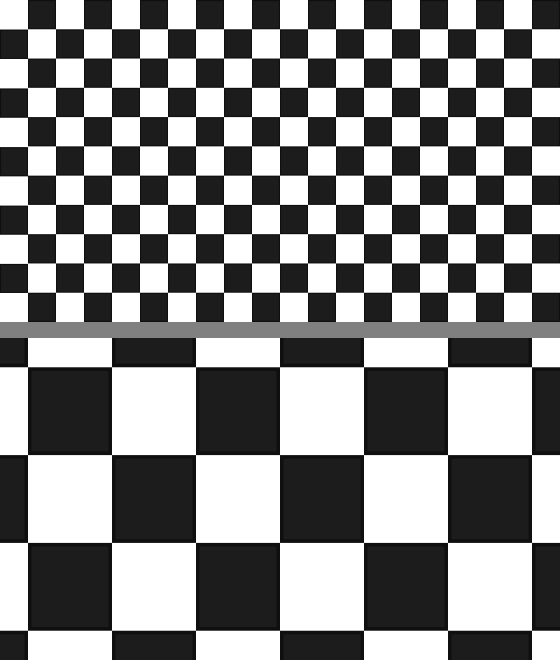
Top: the whole. Bottom: its middle third, enlarged.
This pattern is drawn by a WebGL 2 fragment shader. Its source:

```glsl
#version 300 es
precision highp float;

uniform vec2 u_resolution;
out vec4 fragColor;

const vec2 GRID = vec2(20.0, 11.0);     // squares across and down
const vec3 WHITE = vec3(1.0);
const vec3 CHARCOAL = vec3(0.11);
const vec3 RIM_COLOR = vec3(0.06);
const float RIM_WIDTH = 0.042;          // in squares
const float FIRST_COLUMN_DROP = 0.025;  // in squares, largest at mid height

// Distance to the nearest grid line on each axis, in squares
vec2 lineDistance(vec2 cell) {
    vec2 f = fract(cell);
    return min(f, 1.0 - f);
}

// Alternating +1 / -1 on each axis, ramped over one pixel at the lines
vec2 alternate(vec2 cell, vec2 pixel) {
    vec2 side = 1.0 - 2.0 * mod(floor(cell), 2.0);
    return side * clamp(2.0 * lineDistance(cell) / pixel, 0.0, 1.0);
}

void main() {
    vec2 uv = gl_FragCoord.xy / u_resolution;
    vec2 cell = uv * GRID;
    vec2 pixel = GRID / u_resolution;

    // The first column sits slightly low
    float firstColumn = 1.0 - step(1.0, cell.x);
    cell.y += firstColumn * FIRST_COLUMN_DROP * 4.0 * uv.y * (1.0 - uv.y);

    // Checker coverage: the lower left square is white
    vec2 wave = alternate(cell, pixel);
    float white = 0.5 + 0.5 * wave.x * wave.y;

    // Thin darker rim inside the dark squares
    vec2 edge = lineDistance(cell);
    vec2 rim = clamp((RIM_WIDTH - edge) / pixel + 0.5, 0.0, 1.0);
    vec3 dark = mix(CHARCOAL, RIM_COLOR, max(rim.x, rim.y));

    fragColor = vec4(mix(dark, WHITE, white), 1.0);
}
```
